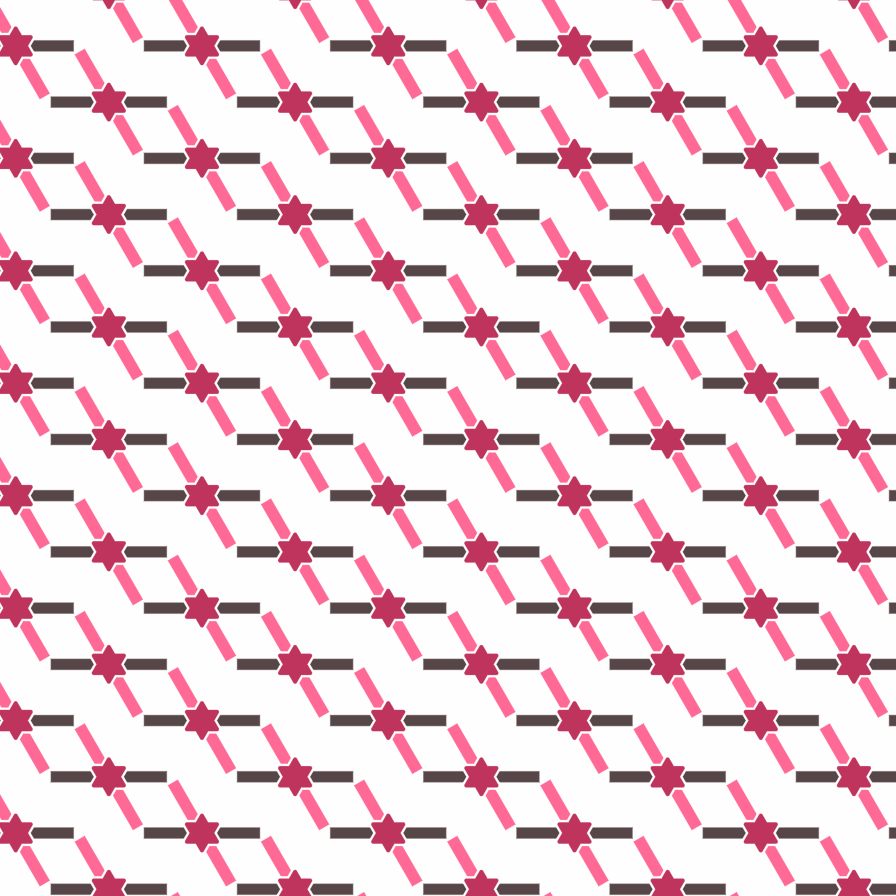
This pattern is drawn by a Shadertoy shader. Its source:

```glsl
// Staggered lattice of rounded six-pointed stars, each crossed by a dark and a pink bar.

const vec3 PAPER = vec3(1.0, 0.995, 0.995);
const vec3 CHARCOAL = vec3(0.338, 0.275, 0.278);
const vec3 CHARCOAL_RIM = vec3(0.70, 0.66, 0.66);
const vec3 PINK = vec3(0.995, 0.415, 0.585);
const vec3 CRIMSON = vec3(0.745, 0.205, 0.365);

const vec2 PERIOD = vec2(0.2079, 0.1255);
const vec2 FIRST_STAR = vec2(0.0175, 0.9488);
const vec2 BAR_HALF_SIZE = vec2(0.0651, 0.0065);
const float RIM_WIDTH = 0.0006;
const float STAR_RADIUS = 0.0193;
const float STAR_ROUNDING = 0.0023;
const float STAR_GAP = 0.0026;
const float SIXTH_TURN = 1.0471976;

// Signed distance to a box centred on the origin.
float boxDistance(vec2 p, vec2 halfSize) {
    vec2 d = abs(p) - halfSize;
    return length(max(d, 0.0)) + min(max(d.x, d.y), 0.0);
}

// Signed distance to a hexagram with one tip pointing up.
float starDistance(vec2 p, float radius, float rounding) {
    // Fold the plane into one half-tip wedge.
    float angle = atan(p.x, p.y);
    angle -= SIXTH_TURN * floor(angle / SIXTH_TURN + 0.5);
    vec2 q = length(p) * vec2(cos(angle), abs(sin(angle)));

    // Measure the edge from tip to notch.
    vec2 tip = vec2(radius, 0.0);
    vec2 edge = vec2(0.5, radius * 0.288675) - tip;
    edge.x = -0.5 * radius;
    vec2 fromTip = q - tip;
    float along = clamp(dot(fromTip, edge) / dot(edge, edge), 0.0, 1.0);
    float side = fromTip.x * edge.y - fromTip.y * edge.x;
    return length(fromTip - edge * along) * sign(side) - rounding;
}

// Antialiased coverage of the region where the distance is negative.
float coverage(float distance, float pixel) {
    return smoothstep(0.75, -0.75, distance / pixel);
}

vec2 rotate(vec2 p, float angle) {
    float c = cos(angle), s = sin(angle);
    return vec2(c * p.x + s * p.y, c * p.y - s * p.x);
}

// Paint one star with its two bars over the given colour.
vec3 paintMotif(vec3 color, vec2 p, float pixel) {
    float pinkBar = boxDistance(rotate(p, 2.0 * SIXTH_TURN), BAR_HALF_SIZE);
    float darkBar = boxDistance(p, BAR_HALF_SIZE);
    float star = starDistance(p, STAR_RADIUS, STAR_ROUNDING);

    color = mix(color, PINK, coverage(pinkBar, pixel));
    color = mix(color, CHARCOAL_RIM, coverage(darkBar, pixel));
    color = mix(color, CHARCOAL, coverage(darkBar + RIM_WIDTH, pixel));
    color = mix(color, PAPER, coverage(star - STAR_GAP, pixel));
    return mix(color, CRIMSON, coverage(star, pixel));
}

void mainImage(out vec4 fragColor, in vec2 fragCoord) {
    float pixel = 1.0 / iResolution.y;
    vec2 uv = fragCoord * pixel;
    vec3 color = PAPER;

    // Two interleaved grids, the second shifted by half a period.
    for (int i = 0; i < 2; i++) {
        vec2 cell = (uv - FIRST_STAR) / PERIOD - 0.5 * float(i);
        vec2 local = (fract(cell + 0.5) - 0.5) * PERIOD;
        color = paintMotif(color, local, pixel);
    }
    fragColor = vec4(color, 1.0);
}
```
